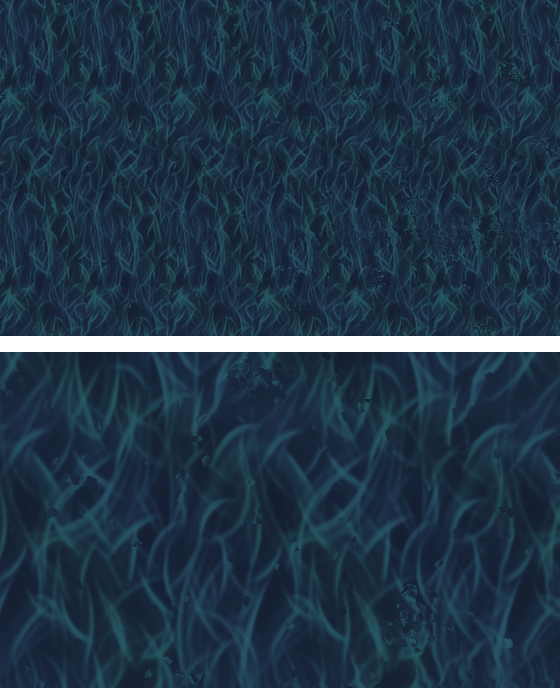
Top: the whole. Bottom: its middle third, enlarged.
Give the GLSL for this pattern, as a Shadertoy shader.

```glsl
// Deep blue-green smoky fibres in a tile that repeats about 6.5 times across and 1.7 down.
// Wrapped cells each carry one curved, finely striped veil; arches and soft blots shape the tile.
// Cellular chips along ragged seams and fine ripples disturb the repeats towards the right.

const vec2 TILE = vec2(0.2555, 0.598);      // repeat size, in canvas heights
const vec3 DEEP = vec3(0.079, 0.112, 0.188);
const vec3 GLOW = vec3(0.135, 0.302, 0.345);
const vec3 BLUE_TINT = vec3(0.008, -0.006, 0.026);
const float BASE_TONE = 0.05;
const float VEIL_GAIN = 0.85;
const float VEIL_EDGE = 0.0028;             // sharp side, in canvas heights
const float VEIL_FADE = 0.15;               // soft side, in cells
const float STRIPE_STEP = 0.0105;           // spacing of stripes within a veil
const float STRIPE_DEPTH = 0.48;
const float LEAN = 2.3;                     // spread of strand angles, radians
const float ARCH_WIDTH = 0.005;
const float CHIP_SIZE = 0.0085;
const float CHIP_SHIFT = 0.07;
const float TAU = 6.2831853;

vec3 hash3(vec2 p) {
    vec3 q = fract(p.xyx * vec3(0.1031, 0.1030, 0.0973));
    q += dot(q, q.yxz + 33.33);
    return fract((q.xxy + q.yzz) * q.zyx);
}

vec2 wrapTile(vec2 d) {
    return d - TILE * floor(d / TILE + 0.5);
}

float blot(vec2 p, vec2 centre, vec2 radius) {
    vec2 d = wrapTile(p - centre) / radius;
    return exp(-dot(d, d));
}

// Tapered curved strand: crisp on one side, striped and smoky on the other.
float veil(vec2 q, vec3 r, vec3 s, float cellWidth) {
    float angle = (r.z - 0.5) * LEAN;
    float c = cos(angle), n = sin(angle);
    q = vec2(c * q.x - n * q.y, n * q.x + c * q.y);
    q.x += (s.x - 0.5) * 1.1 * q.y * q.y;
    q.x *= s.y < 0.5 ? -1.0 : 1.0;
    float taper = max(0.0, 1.0 - q.y * q.y);
    float edge = q.x * cellWidth / VEIL_EDGE;
    float side = q.x > 0.0 ? exp(-q.x / VEIL_FADE) : exp(-edge * edge);
    float fan = 1.0 + 0.25 * q.y;
    float stripes = cos(TAU * q.x * cellWidth * fan / STRIPE_STEP);
    side *= 1.0 + STRIPE_DEPTH * stripes;
    return side * taper * taper * (0.15 + 0.95 * s.z * s.z);
}

// One strand per cell, with cell numbers wrapped at the tile edge.
float veilLayer(vec2 p, vec2 cells, float seed) {
    vec2 g = p / TILE * cells;
    vec2 id = floor(g);
    float sum = 0.0;
    for (int j = -1; j <= 1; j++)
    for (int i = -1; i <= 1; i++) {
        vec2 cell = id + vec2(i, j);
        vec2 key = mod(cell, cells) + seed;
        vec3 r = hash3(key);
        sum += veil(g - cell - r.xy, r, hash3(key + 71.7), TILE.x / cells.x);
    }
    return sum;
}

float arch(vec2 p) {
    vec2 d = wrapTile(p - vec2(0.304, 0.51));
    float f = d.y - 0.065 + 19.0 * d.x * d.x;
    float dist = f / sqrt(1.0 + 1444.0 * d.x * d.x);
    float width = dist > 0.0 ? ARCH_WIDTH : ARCH_WIDTH * 2.5;
    return exp(-dist * dist / (width * width)) * smoothstep(-0.09, 0.02, d.y);
}

// Random offset of the nearest cellular chip; fades to zero at chip borders.
vec3 chipOffset(vec2 p) {
    vec2 g = p / CHIP_SIZE, id = floor(g), shift = vec2(0.0);
    float first = 9.0, second = 9.0, level = 0.0;
    for (int j = -1; j <= 1; j++)
    for (int i = -1; i <= 1; i++) {
        vec2 cell = id + vec2(i, j);
        vec3 r = hash3(cell + 19.0);
        float d = length(g - cell - r.xy);
        second = min(second, max(d, first));
        if (d < first) { first = d; shift = r.yx - 0.5; level = r.z; }
    }
    return vec3(shift * smoothstep(0.0, 0.15, second - first), level);
}

// Drift, ragged seams and ripples that grow from left to right.
vec2 wear(vec2 p) {
    float grow = smoothstep(0.4, 1.3, p.x);
    vec2 moved = p;
    moved.x += 0.010 * grow * sin(9.0 * p.y + 3.0 * p.x);

    float seam = wrapTile(vec2(p.x - 0.19 + 0.6 * p.y + 0.03 * sin(23.0 * p.y), 0.0)).x;
    float column = floor(p.x / TILE.x);
    float patches = smoothstep(0.0, 0.6, sin(17.0 * p.y + 1.3 * column) * sin(41.0 * p.y + 0.8));
    float torn = exp(-seam * seam / 0.0006) * patches * grow;
    vec3 chip = chipOffset(p);
    moved += chip.xy * vec2(1.0, 0.4) * CHIP_SHIFT * smoothstep(-0.1, 0.1, torn - chip.z);

    float rows = exp(-pow((p.y - 0.31) / 0.055, 2.0)) * smoothstep(0.65, 1.3, p.x);
    moved.x += 0.005 * rows * sin(TAU * (p.x / 0.030 + 0.4 * sin(TAU * p.y / 0.045)));
    moved.y += 0.004 * rows * sin(TAU * p.y / 0.024);
    return moved;
}

void mainImage(out vec4 fragColor, in vec2 fragCoord) {
    vec2 p = wear(fragCoord / iResolution.y);
    vec2 phase = TAU * p / TILE;
    float fibres = 0.0;                     // broad to fine
    for (int k = 0; k < 4; k++) {
        float n = float(k);
        vec2 cells = vec2(3.0 + 2.0 * n, 5.0 + 3.0 * n);
        fibres += veilLayer(p, cells, 13.0 + 37.0 * n) * (0.95 + 0.08 * n);
    }
    float tone = BASE_TONE + VEIL_GAIN * fibres;
    tone += 0.03 * sin(phase.x + 2.0 * sin(phase.y)) + 0.03 * sin(2.0 * phase.y + 0.8);

    // Broad lights, arches and hollows.
    tone += 0.14 * blot(p, vec2(0.06, 0.70), vec2(0.05, 0.05));
    tone += 0.12 * blot(p, vec2(0.09, 0.61), vec2(0.10, 0.016)) + 0.30 * arch(p);
    float hollow = blot(p, vec2(0.385, 0.695), vec2(0.045, 0.055))
                 + blot(p, vec2(0.13, 0.76), vec2(0.055, 0.020))
                 + blot(p, vec2(0.26, 0.89), vec2(0.035, 0.060))
                 + blot(p, vec2(0.33, 0.51), vec2(0.040, 0.045));
    tone *= 1.0 - 0.5 * min(hollow, 1.0);

    // Ease the brightest crossings, then tint between teal and blue.
    tone = tone < 0.6 ? tone : 0.6 + 0.7 * (1.0 - exp(-(tone - 0.6) / 0.7));
    float blueness = 0.5 + 0.5 * sin(phase.x + 2.0 * phase.y + 1.5 * sin(phase.y));
    vec3 colour = mix(DEEP, GLOW, tone) + BLUE_TINT * blueness * smoothstep(0.0, 0.5, tone);
    fragColor = vec4(colour, 1.0);
}
```
